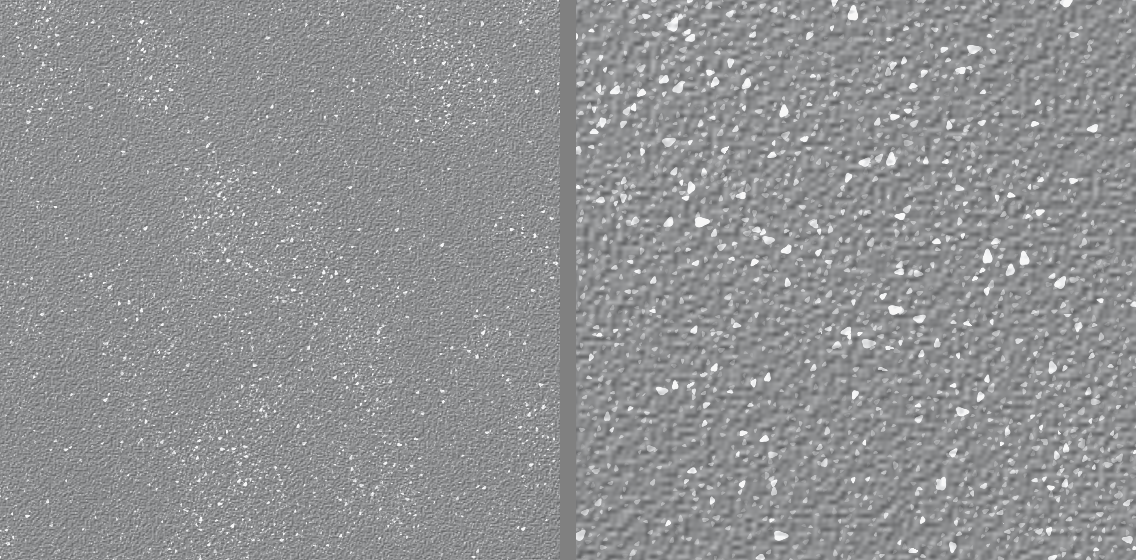
Left: the whole. Right: its middle third, enlarged.
This texture is drawn by a Shadertoy shader. Its source:

```glsl
// Grey rough plaster sprinkled with pale flecks.
// An embossed fine noise gives the grain; jittered grids scatter flecks of
// three sizes, gathered into loose drifts by a slow density noise.

const float BASE_TONE = 0.548;
const float GRAIN_CONTRAST = 0.185;
const vec2 GRAIN_FREQUENCY = vec2(300.0, 370.0);
const vec3 COOL_TINT = vec3(-0.004, 0.0, 0.006);

float hash(vec2 p) {
    vec3 q = fract(vec3(p.xyx) * 0.1031);
    q += dot(q, q.yzx + 33.33);
    return fract((q.x + q.y) * q.z);
}

float valueNoise(vec2 p) {
    vec2 cell = floor(p);
    vec2 f = fract(p);
    f = f * f * (3.0 - 2.0 * f);
    float low = mix(hash(cell), hash(cell + vec2(1.0, 0.0)), f.x);
    float high = mix(hash(cell + vec2(0.0, 1.0)), hash(cell + 1.0), f.x);
    return mix(low, high, f.y);
}

float fbm(vec2 p) {
    float sum = 0.0;
    float weight = 0.55;
    for (int i = 0; i < 3; i++) {
        sum += weight * valueNoise(p);
        p = p * 2.1 + 17.3;
        weight *= 0.5;
    }
    return sum;
}

mat2 rotation(float angle) {
    float c = cos(angle);
    float s = sin(angle);
    return mat2(c, s, -s, c);
}

// Difference of two shifted heights, like light grazing a rough surface
float embossedGrain(vec2 uv) {
    vec2 p = uv * GRAIN_FREQUENCY + 41.0;
    return valueNoise(p) - valueNoise(p + vec2(-0.6, 0.9));
}

// One layer of irregular flecks; returns the brightness they add.
// radii and gains hold the smallest and largest value, radii in cell units.
float flecks(vec2 uv, float cells, float chance, vec2 radii, vec2 gains,
             float seed, float pixel) {
    vec2 p = rotation(seed) * uv * cells + 100.0;
    vec2 cell = floor(p);
    vec2 key = cell + seed * 37.0;
    float size = hash(key + 11.7);
    float radius = mix(radii.x, radii.y, size * size);

    // Keep the whole fleck inside its cell
    vec2 jitter = vec2(hash(key + 23.1), hash(key + 57.9));
    vec2 center = mix(vec2(radius * 1.4), vec2(1.0 - radius * 1.4), jitter);
    vec2 d = rotation(-seed) * (fract(p) - center);

    // Slightly stretched, with a lumpy outline
    float turn = 0.7 + 2.0 * (hash(key + 71.3) - 0.5);
    d = rotation(-turn) * d * vec2(0.95, 1.0);
    d *= vec2(0.82, 1.2);
    float lump = 1.0 + 0.16 * cos(3.0 * atan(d.y, d.x + 1e-5) + 6.28 * size);

    float soft = 0.6 * pixel * cells;
    float r = radius * lump;
    float cover = 1.0 - smoothstep(r - soft, r + soft, length(d));
    float present = step(hash(key), chance);
    return present * cover * mix(gains.x, gains.y, hash(key + 91.7));
}

void mainImage(out vec4 fragColor, in vec2 fragCoord) {
    vec2 uv = fragCoord / iResolution.y;
    float pixel = 1.0 / iResolution.y;

    // Upright drifts where flecks crowd together, more of them near the top
    float drift = fbm(uv * vec2(7.0, 4.5) + 5.2) + 0.07 * (uv.y - 0.5);
    float density = mix(0.35, 2.4, smoothstep(0.42, 0.74, drift));

    // Grainy ground with faint cloudy shading
    float tone = BASE_TONE + GRAIN_CONTRAST * embossedGrain(uv);
    tone += 0.02 * (fbm(uv * 3.0 + 60.0) - 0.48) + 0.012 * (uv.y - 0.5);

    // Dust, grit and chips
    float dust = flecks(uv, 215.0, 0.26 + 0.11 * density,
                        vec2(0.2, 0.34), vec2(0.05, 0.23), 0.37, pixel);
    float grit = flecks(uv, 112.0, 0.15 * density,
                        vec2(0.14, 0.25), vec2(0.18, 0.44), 1.13, pixel);
    float chips = flecks(uv, 72.0, 0.11 * density,
                         vec2(0.13, 0.25), vec2(0.32, 0.47), 2.21, pixel);
    tone += max(dust, max(grit, chips));

    fragColor = vec4(clamp(vec3(tone) + COOL_TINT, 0.0, 0.97), 1.0);
}
```
